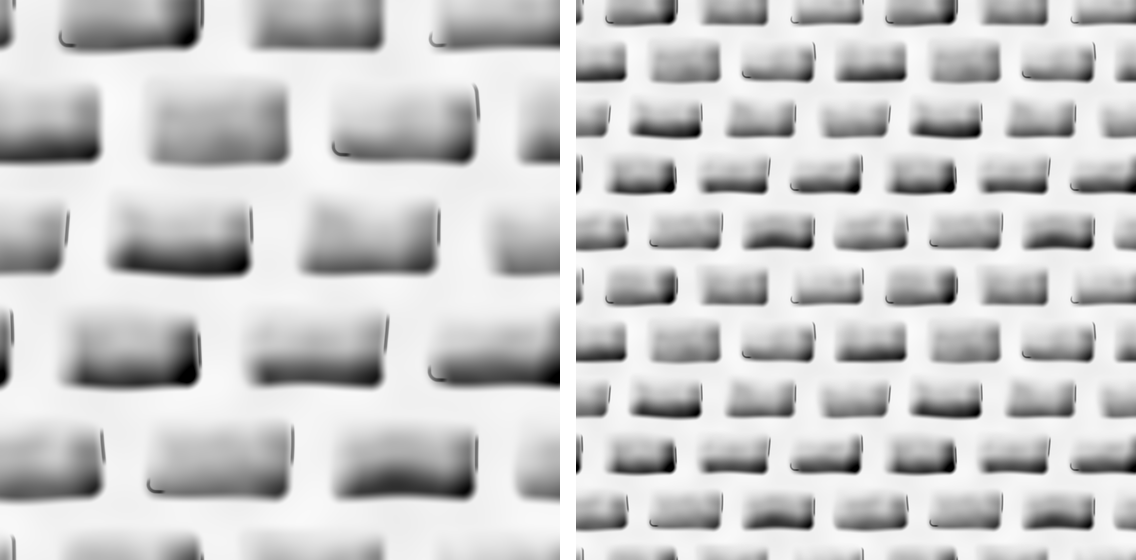
Left, the tile; right, the same tile 2 across and 2 down.
Reproduce this texture map procedurally as a three.js fragment shader.

```glsl
// Soft grey brick wall in running bond, lit from the upper left, with pale joints.
#define COLS 3.0
#define ROWS 5.0
#define BED_SHIFT 0.0885
#define HALF_BRICK vec2(0.143, 0.0895)
#define CORNER 0.036
#define EDGE_SOFT 0.024
#define WARP 0.011
#define JOINT_TONE 0.95
#define FACE_TONE 0.75
#define MOTTLE 0.13

varying vec2 vUv;

vec2 hash2(vec2 p) {
  vec3 a = fract(p.xyx * vec3(0.1031, 0.103, 0.0973));
  a += dot(a, a.yzx + 33.33);
  return fract((a.xx + a.yz) * a.zy);
}

// Gradient at a lattice corner, wrapped to the period
float cornerSlope(vec2 cell, vec2 offset, float period) {
  float angle = 6.2832 * hash2(mod(cell, period) + period * 7.3).x;
  return dot(vec2(cos(angle), sin(angle)), offset);
}

// Gradient noise that tiles over the unit square
float noise(vec2 uv, float period) {
  vec2 p = uv * period, i = floor(p), f = p - i;
  vec2 u = f * f * f * (f * (f * 6.0 - 15.0) + 10.0);
  vec2 e = vec2(1.0, 0.0);
  float low = mix(cornerSlope(i, f, period), cornerSlope(i + e.xy, f - e.xy, period), u.x);
  float high = mix(cornerSlope(i + e.yx, f - e.yx, period), cornerSlope(i + e.xx, f - e.xx, period), u.x);
  return mix(low, high, u.y);
}

float roundedBox(vec2 p, vec2 halfSize, float radius) {
  vec2 d = abs(p) - halfSize + radius;
  return length(max(d, 0.0)) + min(max(d.x, d.y), 0.0) - radius;
}

// Horizontal position of the upright joints, cycling through three courses
float bondShift(float row) {
  float course = mod(row, 3.0);
  return course < 0.5 ? 0.65 : (course < 1.5 ? 0.17 : 0.45);
}

// Thin dark crease following the outline close to one spot
float crease(vec2 p, float sd, vec2 spot, float inset, vec2 reach) {
  float line = 1.0 - smoothstep(0.001, 0.005, abs(sd + inset));
  return line * (1.0 - smoothstep(0.5, 1.0, length((p - spot) / reach)));
}

void main() {
  // Wobbling outlines
  vec2 uv = vUv + WARP * vec2(noise(vUv, 7.0), noise(vUv + 0.37, 6.0));

  // Brick index and local position
  float y = (uv.y - BED_SHIFT) * ROWS;
  float row = mod(floor(y), ROWS);
  float x = uv.x * COLS - bondShift(row);
  vec2 id = vec2(mod(floor(x), COLS), row);
  vec2 p = (fract(vec2(x, y)) - 0.5) / vec2(COLS, ROWS) + vec2(0.0, 0.004);
  vec2 shadeRand = hash2(id + 3.7);
  vec2 toneRand = hash2(id + 19.1);
  vec2 wearRand = hash2(id + 41.9);

  float sd = roundedBox(p, HALF_BRICK - 0.004 * wearRand.yx, CORNER);
  float inside = smoothstep(0.0, EDGE_SOFT, -sd);
  vec2 q = p / HALF_BRICK;

  // Slopes of the pillowed face
  float blotch = noise(vUv, 9.0);
  vec2 s = q + 0.22 * vec2(blotch, noise(vUv + 0.61, 8.0));
  float top = smoothstep(0.15, 0.88, s.y);
  float left = smoothstep(0.52, 0.95, -s.x);
  float bottom = smoothstep(0.0, 0.8, -s.y) * (1.0 - left);
  float right = smoothstep(0.4, 0.9, s.x) * (1.0 - top);
  float lit = 1.0 - (1.0 - top) * (1.0 - left);

  // Face tone, highlights and shadows
  float face = FACE_TONE + 0.12 * (toneRand.x - 0.5);
  face += (0.04 + 0.1 * toneRand.y) * q.y;
  face += MOTTLE * (blotch + 0.5 * noise(vUv, 17.0));
  face = mix(face, JOINT_TONE, lit * (0.75 + 0.25 * wearRand.x));
  face -= bottom * mix(0.14, 0.6, shadeRand.x);
  face -= right * mix(0.15, 0.5, shadeRand.y);

  // Worn creases on the right side or the lower left corner of some bricks
  vec2 sideSpot = HALF_BRICK * vec2(0.95, 0.5 * toneRand.x - 0.1);
  vec2 cornerSpot = HALF_BRICK * vec2(-0.76, -0.66);
  float side = crease(p, sd, sideSpot, 0.007, vec2(0.025, 0.04)) * step(0.45, wearRand.x);
  float hook = crease(p, sd, cornerSpot, 0.022, vec2(0.025)) * step(0.5, wearRand.y);

  float joint = JOINT_TONE + 0.05 * noise(vUv, 8.0);
  float tone = mix(joint, face, inside) - 0.4 * side - 0.3 * hook;
  gl_FragColor = vec4(vec3(clamp(tone, 0.0, 1.0)), 1.0);
}
```
